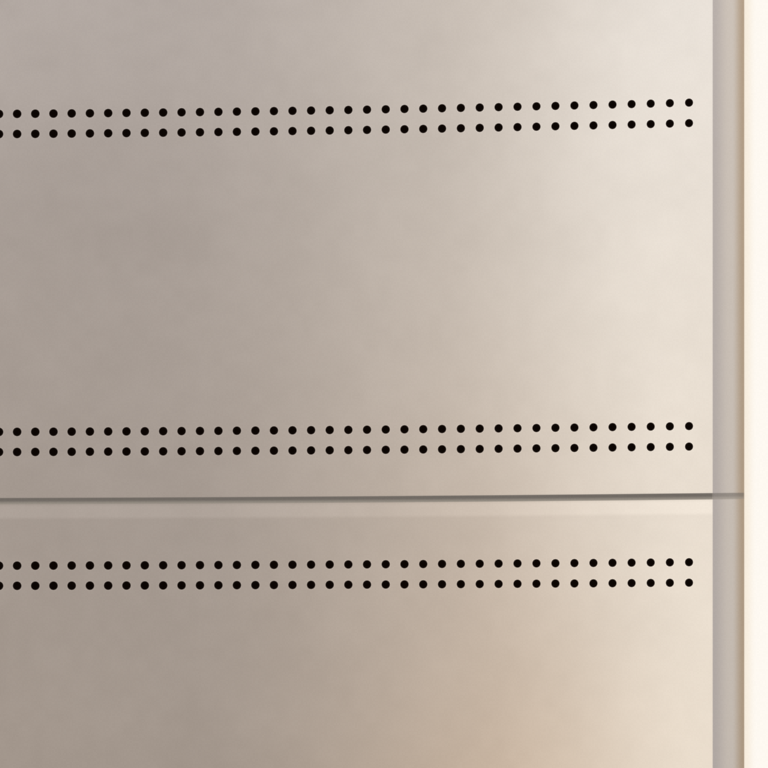
This texture is drawn by a WebGL 1 fragment shader. Its source:

```glsl
precision highp float;
// Beige sheet-metal cabinet side: paired rows of vent holes, a seam and a lit right edge.
uniform vec2 u_resolution;

float hash(vec2 p) {
  vec3 q = fract(vec3(p.xyx) * 0.1031);
  q += dot(q, q.yzx + 33.33);
  return fract((q.x + q.y) * q.z);
}

float noise(vec2 p) {
  vec2 i = floor(p), f = fract(p);
  f = f * f * (3.0 - 2.0 * f);
  return mix(mix(hash(i), hash(i + vec2(1.0, 0.0)), f.x),
             mix(hash(i + vec2(0.0, 1.0)), hash(i + 1.0), f.x), f.y);
}

// Soft-edged coverage of the interval from a to b
float band(float v, float a, float b, float soft) {
  return smoothstep(a - soft, a + soft, v) - smoothstep(b - soft, b + soft, v);
}

// Painted metal, lit from the right and warmer towards the bottom
vec3 panelColor(vec2 p) {
  float x = p.x + 0.03 * sin(p.y * 5.0);
  vec3 shade = mix(vec3(0.665, 0.627, 0.602), vec3(0.635, 0.588, 0.548), p.y);
  vec3 middle = mix(vec3(0.785, 0.745, 0.705), vec3(0.795, 0.715, 0.635), p.y * p.y);
  vec3 lit = mix(vec3(0.905, 0.875, 0.84), vec3(0.92, 0.87, 0.805), p.y);
  vec3 color = mix(shade, middle, smoothstep(0.18, 0.74, x));
  color = mix(color, lit, smoothstep(0.58, 0.91, x));
  color += 0.035 * (1.0 - smoothstep(0.0, 0.3, p.y)) * (1.0 - 0.7 * p.x);
  return color + 0.014 * (noise(p * 16.0) - 0.5) + 0.01 * (noise(p * 60.0) - 0.5);
}

// Recessed strip and bright outer edge on the right
vec3 addFlange(vec3 color, float x, float y, float soft) {
  vec3 strip = mix(vec3(0.72, 0.685, 0.665), vec3(0.80, 0.76, 0.72),
                   smoothstep(0.928, 0.95, x));
  strip = mix(strip, vec3(0.70, 0.62, 0.53), smoothstep(0.953, 0.968, x));
  strip *= 1.0 - 0.05 * y;
  vec3 edge = mix(vec3(0.97, 0.93, 0.87), vec3(0.995, 0.975, 0.945),
                  smoothstep(0.97, 0.985, x));
  color = mix(color, strip, smoothstep(0.928 - soft, 0.928 + soft, x));
  return mix(color, edge, smoothstep(0.969 - soft, 0.969 + soft, x));
}

// Distance to the nearest hole centre; columns widen slightly to the right
float holeDistance(vec2 p) {
  float start = -0.0013, stepX = 0.02358, growth = 0.000019;
  float column = (sqrt(stepX * stepX + 4.0 * growth * max(p.x - start, 0.0)) - stepX)
                 / (2.0 * growth);
  column = clamp(floor(column + 0.5), 0.0, 37.0);
  float centerX = start + column * (stepX + growth * column);
  // Three pairs of rows, folded around the middle of each pair
  float dy = min(abs(p.y - 0.1615), min(abs(p.y - 0.5755), abs(p.y - 0.7497)));
  return length(vec2(p.x - centerX, dy - 0.0131));
}

void main() {
  vec2 uv = gl_FragCoord.xy / u_resolution;
  float pixel = 1.0 / min(u_resolution.x, u_resolution.y);
  float soft = max(pixel, 0.0012);
  vec2 p = vec2(uv.x, 1.0 - uv.y);

  // Perspective: rows rise to the right, most strongly near the top
  float rise = uv.x * (0.0065 + 0.0104 * uv.x);
  vec2 q = vec2(p.x, p.y + rise * 1.2 * (1.0 - p.y));

  vec3 color = addFlange(panelColor(p), p.x, p.y, soft);

  // Horizontal seam with a dark upper line and a light lower lip
  float seamEnd = 1.0 - smoothstep(0.967, 0.97, p.x);
  float onFlange = smoothstep(0.926, 0.93, p.x);
  float seam = band(q.y, 0.6485, 0.6565, soft) * seamEnd;
  vec3 seamColor = mix(vec3(0.44, 0.415, 0.39), vec3(0.58, 0.55, 0.51),
                       smoothstep(0.651, 0.656, q.y));
  color += 0.035 * band(q.y, 0.658, 0.675, 0.003) * (1.0 - onFlange);
  color = mix(color, seamColor, seam * (1.0 - 0.4 * onFlange));

  // Punched holes with a faint pale rim
  float d = holeDistance(q);
  float radius = 0.0054 - 0.0004 * p.x;
  color += 0.025 * (1.0 - smoothstep(radius, radius + 0.003, d));
  color = mix(color, vec3(0.045, 0.022, 0.012),
              1.0 - smoothstep(radius - soft, radius + soft, d));

  // Fine grain
  color += 0.008 * (hash(floor(uv * 512.0)) - 0.5);
  gl_FragColor = vec4(clamp(color, 0.0, 1.0), 1.0);
}
```
